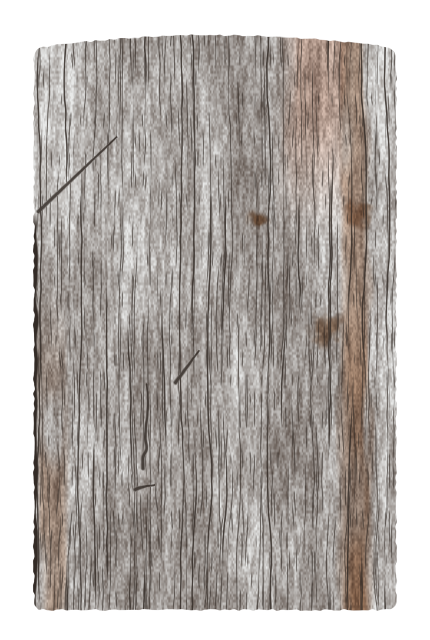
A Shadertoy shader for this texture:

```glsl
// A weathered grey plank with rounded corners and an arched top, on white.
// Stretched wrapping noise makes the fibres; jittered columns make the cracks;
// soft bands add stains, and distance functions cut the outline, knots and gouges.

const vec3 PAPER = vec3(1.0);
const vec3 DARK_WOOD = vec3(0.33, 0.28, 0.25);
const vec3 PALE_WOOD = vec3(0.76, 0.75, 0.74);
const vec3 CRACK_COLOR = vec3(0.20, 0.17, 0.15);
const vec3 RUST_TINT = vec3(0.80, 0.62, 0.49);
const vec3 PINK_TINT = vec3(1.03, 0.91, 0.85);
const vec3 KNOT_TINT = vec3(0.66, 0.51, 0.39);
const float BASE_TONE = 0.79;
const float SPECKLE = 0.46;
const float FIBRE = 0.52;
const float STREAK = 0.34;
const float PATCH = 0.36;
const float WANDER = 0.014;
const float CORNER = 0.014;
const float ARCH = 0.020;
const vec2 BOARD_LOW = vec2(0.079, 0.047);
const vec2 BOARD_HIGH = vec2(0.921, 0.945);

// Knots: centre, radius, strength. Gouges: start and end points.
const vec4 KNOTS[3] = vec4[3](vec4(0.602, 0.657, 0.014, 1.0),
    vec4(0.760, 0.486, 0.021, 0.8), vec4(0.832, 0.664, 0.020, 0.7));
const vec4 GOUGES[4] = vec4[4](vec4(0.090, 0.670, 0.270, 0.785),
    vec4(0.405, 0.400, 0.460, 0.450), vec4(0.310, 0.232, 0.365, 0.246),
    vec4(0.335, 0.270, 0.342, 0.400));

float hash(vec2 p) {
    vec3 q = fract(vec3(p.xyx) * 0.1031);
    q += dot(q, q.yzx + 33.33);
    return fract((q.x + q.y) * q.z);
}

// Value noise that wraps after a whole number of cells
float noise(vec2 uv, vec2 cells, float seed) {
    vec2 g = uv * cells, i = floor(g), f = fract(g);
    f = f * f * (3.0 - 2.0 * f);
    vec2 a = mod(i, cells) + seed * 17.3;
    vec2 b = mod(i + 1.0, cells) + seed * 17.3;
    return mix(mix(hash(a), hash(vec2(b.x, a.y)), f.x),
               mix(hash(vec2(a.x, b.y)), hash(b), f.x), f.y);
}

float signedNoise(vec2 uv, vec2 cells, float seed) {
    return noise(uv, cells, seed) - 0.5;
}

float band(float x, float centre, float halfWidth) {
    return 1.0 - smoothstep(0.3 * halfWidth, halfWidth, abs(x - centre));
}

// Broken vertical lines, one in each jittered column
float cracks(vec2 uv, float columns, float runs, float halfWidth, float cover, float seed) {
    float pixel = 1.0 / iResolution.x;
    float drift = signedNoise(uv, vec2(6.0, 8.0), seed) * WANDER
                + signedNoise(uv, vec2(30.0, 40.0), seed) * WANDER * 0.22;
    float x = (uv.x + drift) * columns, cell = floor(x), ink = 0.0;
    for (float k = -1.0; k <= 1.0; k++) {
        float id = mod(cell + k, columns);
        float offset = abs(x - cell - k - hash(vec2(id, seed + 0.5))) / columns;
        float run = noise(vec2(id / columns, uv.y), vec2(columns, runs), seed + 3.0);
        float presence = smoothstep(0.9 - cover, 1.2 - cover, run);
        float width = halfWidth * presence;
        ink = max(ink, presence * (1.0 - smoothstep(width - 0.6 * pixel, width + 0.6 * pixel, offset)));
    }
    return ink;
}

// Signed distance to the plank, in canvas heights
float plank(vec2 uv, float aspect) {
    vec2 scale = vec2(aspect, 1.0);
    vec2 halfSize = 0.5 * (BOARD_HIGH - BOARD_LOW) * scale;
    vec2 q = (uv - 0.5 * (BOARD_LOW + BOARD_HIGH)) * scale;
    float side = q.x / halfSize.x;
    if (q.y > 0.0) q.y += ARCH * side * side;
    vec2 d = abs(q) - halfSize + CORNER;
    return length(max(d, 0.0)) + min(max(d.x, d.y), 0.0) - CORNER;
}

vec3 wood(vec2 uv, float aspect) {
    vec2 scale = vec2(aspect, 1.0);
    float ragged = uv.x + signedNoise(uv, vec2(60.0, 9.0), 2.0) * 0.035;
    float low = 1.0 - smoothstep(0.25, 0.60, uv.y);

    // Grey tone from fibres, streaks and blotches
    float tone = BASE_TONE
        + SPECKLE * signedNoise(uv, vec2(300.0, 230.0), 4.0)
        + FIBRE * signedNoise(uv, vec2(150.0, 34.0), 5.0)
        + STREAK * signedNoise(uv, vec2(38.0, 4.0), 6.0)
        + PATCH * signedNoise(uv, vec2(9.0, 7.0), 7.0);
    tone += 0.20 * band(ragged, 0.14, 0.08) * smoothstep(0.55, 0.85, uv.y);
    tone += 0.16 * smoothstep(0.855, 0.885, ragged);
    tone -= 0.13 * band(ragged, 0.70, 0.11) * (1.0 - smoothstep(0.45, 0.60, uv.y));
    vec3 color = mix(DARK_WOOD, PALE_WOOD, clamp(tone, 0.0, 1.35));

    // Rust, pink and brown stains along the grain
    float blotch = smoothstep(0.15, 0.65, noise(uv, vec2(24.0, 9.0), 8.0));
    float rust = band(ragged, 0.832 - 0.02 * uv.y, 0.045) * mix(0.6, 1.0, low) * mix(0.5, 1.0, blotch);
    rust = max(rust, 0.55 * band(ragged, 0.115, 0.05) * low * blotch);
    color *= mix(vec3(1.0), RUST_TINT, rust);
    color *= mix(vec3(1.0), PINK_TINT, band(ragged, 0.73, 0.10) * smoothstep(0.60, 0.85, uv.y));

    // Knots
    for (int i = 0; i < 3; i++) {
        vec2 q = (uv - KNOTS[i].xy) * scale;
        float r = length(q) / KNOTS[i].z + 1.1 * signedNoise(uv, vec2(70.0, 90.0), 9.0);
        color *= mix(vec3(1.0), KNOT_TINT, KNOTS[i].w * (1.0 - smoothstep(0.4, 1.4, r)));
    }

    // Cracks: long splits, fine lines, short flecks
    float ink = 0.85 * cracks(uv, 26.0, 5.0, 0.0017, 0.55, 11.0);
    ink = max(ink, 0.65 * cracks(uv, 64.0, 13.0, 0.0012, 0.50, 12.0));
    ink = max(ink, 0.60 * cracks(uv, 105.0, 32.0, 0.0014, 0.30 + 0.12 * low, 13.0));

    // Gouges with a pale lower lip
    for (int i = 0; i < 4; i++) {
        vec2 start = GOUGES[i].xy * scale, along = GOUGES[i].zw * scale - start;
        vec2 q = uv * scale - start + 0.008 * signedNoise(uv, vec2(50.0, 60.0), 14.0);
        float t = clamp(dot(q, along) / dot(along, along), 0.0, 1.0);
        vec2 away = q - along * t;
        float width = 0.0035 * (1.0 - 0.75 * t);
        float lip = (1.0 - smoothstep(0.004, 0.016, length(away + vec2(-0.003, 0.006)))) * (1.0 - t);
        color = mix(color, PALE_WOOD * 1.1, 0.5 * lip);
        ink = max(ink, 0.85 * (1.0 - smoothstep(0.3 * width, width + 0.0015, length(away))));
    }

    // Dark split along the left side
    float fromLeft = uv.x - BOARD_LOW.x + 0.008 * signedNoise(uv, vec2(20.0, 30.0), 15.0);
    float split = 1.0 - smoothstep(0.005, 0.010, fromLeft);
    ink = max(ink, split * (1.0 - smoothstep(0.64, 0.67, uv.y)));
    return mix(color, CRACK_COLOR, ink);
}

void mainImage(out vec4 fragColor, in vec2 fragCoord) {
    vec2 uv = fragCoord / iResolution.xy;
    float aspect = iResolution.x / iResolution.y;
    float pixel = 1.0 / iResolution.y;
    float edge = plank(uv, aspect) + 0.003 * signedNoise(uv, vec2(90.0, 130.0), 1.0);
    float inside = 1.0 - smoothstep(-0.7 * pixel, 0.7 * pixel, edge);
    fragColor = vec4(mix(PAPER, wood(uv, aspect), inside), 1.0);
}
```
